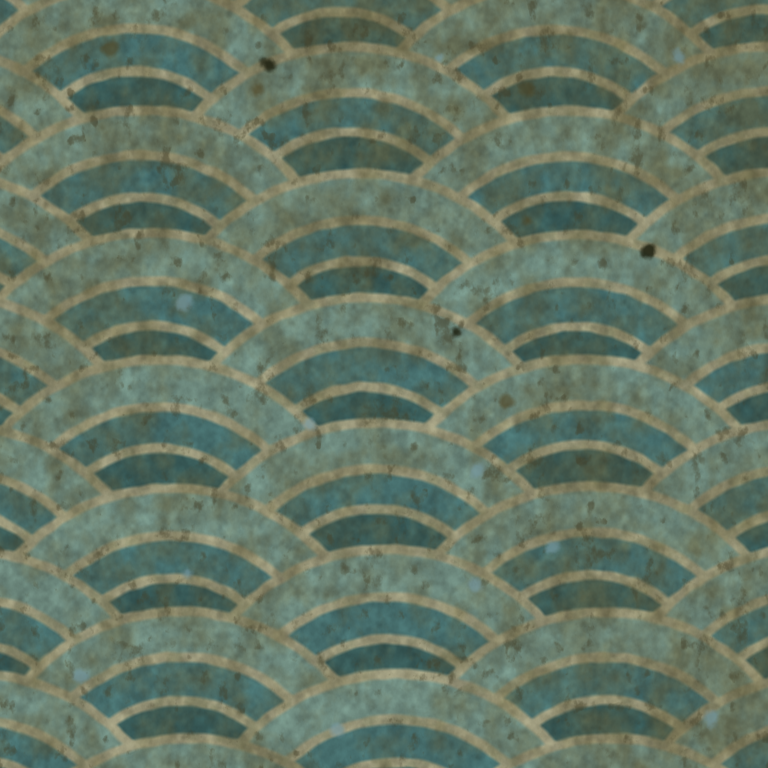
A Shadertoy shader for this pattern:

```glsl
// Overlapping wave scales in muted teal with worn cream outlines, mottled by brown stains.

const float RADIUS = 0.277;     // outer radius of a scale
const float PERIOD = 0.551;     // distance between scales in a row
const float ROW_STEP = 0.0819;  // vertical distance between rows
const float DRIFT = 0.075;      // sideways lean of the columns
const float LINE = 0.0128;      // outline width
const vec2 ANCHOR = vec2(0.479, 0.381);

const vec3 CREAM = vec3(0.605, 0.595, 0.485);
const vec3 PALE = vec3(0.43, 0.54, 0.495);
const vec3 TEAL = vec3(0.275, 0.43, 0.425);
const vec3 DEEP = vec3(0.22, 0.355, 0.345);
const vec3 STAIN = vec3(0.365, 0.345, 0.22);

float hash(vec2 p) {
    return fract(sin(dot(p, vec2(127.1, 311.7))) * 43758.5453);
}

vec2 hash2(vec2 p) {
    return vec2(hash(p), hash(p + 37.3));
}

float noise(vec2 p) {
    vec2 i = floor(p), f = fract(p);
    f = f * f * (3.0 - 2.0 * f);
    return mix(mix(hash(i), hash(i + vec2(1, 0)), f.x),
               mix(hash(i + vec2(0, 1)), hash(i + vec2(1, 1)), f.x), f.y);
}

float fbm(vec2 p) {
    float sum = 0.0, amp = 0.5;
    for (int i = 0; i < 4; i++) {
        sum += amp * noise(p);
        p = mat2(1.6, 1.2, -1.2, 1.6) * p + 7.1;
        amp *= 0.5;
    }
    return sum / 0.94;
}

// 1 below the edge, 0 above it
float below(float d, float edge, float soft) {
    return 1.0 - smoothstep(edge - soft, edge + soft, d);
}

// Concentric bands, each with an outline along its outer rim
vec3 bandColor(float d, vec2 id, vec3 line, float soft) {
    float middle = RADIUS - 0.0605 + 0.004 * (hash(id + 5.0) - 0.5);
    float inner = middle - 0.0545 + 0.008 * (hash(id + 9.0) - 0.5);
    vec3 col = mix(line, PALE, below(d, RADIUS - LINE, soft));
    col = mix(col, line, below(d, middle, soft));
    col = mix(col, TEAL, below(d, middle - LINE, soft));
    col = mix(col, line, below(d, inner, soft));
    return mix(col, DEEP, below(d, inner - LINE, soft));
}

// Paints rows from back to front; q.y points down
vec3 scales(vec2 q, vec3 line, float soft) {
    vec3 col = PALE;
    float nearest = floor((q.y - ANCHOR.y) / ROW_STEP);
    for (int i = -5; i <= 1; i++) {
        float row = nearest + float(i);
        float start = ANCHOR.x + DRIFT * row * ROW_STEP + 0.5 * PERIOD * mod(row, 2.0);
        float column = floor((q.x - start) / PERIOD + 0.5);
        vec2 id = vec2(column, row);
        vec2 jitter = (hash2(id) - 0.5) * vec2(0.006, 0.005);
        vec2 center = vec2(start + column * PERIOD, ANCHOR.y + row * ROW_STEP + RADIUS);
        float d = length(q - center - jitter);
        col = mix(col, bandColor(d, id, line, soft), below(d, RADIUS, soft));
    }
    return col;
}

// Sparse soft ragged spots, at most one per grid cell
float spots(vec2 p, float count, float chance, float size, float seed) {
    vec2 g = p * count, cell = floor(g);
    vec2 center = 0.25 + 0.5 * hash2(cell + seed);
    float ragged = 0.012 * (fbm(p * 65.0 + seed) - 0.5);
    float d = length(fract(g) - center) / count + ragged;
    float radius = size * (0.6 + 0.6 * hash(cell + seed + 3.0));
    return step(hash(cell + seed + 11.0), chance) * below(d, radius, 0.005);
}

void mainImage(out vec4 fragColor, in vec2 fragCoord) {
    vec2 p = fragCoord / iResolution.y;
    vec2 q = vec2(p.x, 1.0 - p.y);
    float soft = max(0.0031, 0.75 / iResolution.y);
    vec2 wobble = vec2(noise(q * 60.0), noise(q * 60.0 + 19.0)) - 0.5;

    // Outlines fade in places
    float fade = 0.5 * smoothstep(0.42, 0.78, fbm(q * 48.0 + 41.0));
    vec3 line = mix(CREAM, vec3(0.46, 0.48, 0.37), fade);
    vec3 col = scales(q + 0.0022 * wobble, line, soft);

    // Broad staining, stronger toward the upper right
    float cloud = fbm(q * 4.0 + 2.0);
    float mottle = fbm(q * vec2(42.0, 35.0));
    float stain = 0.27 + 0.5 * (cloud - 0.5) + 0.95 * (mottle - 0.5) + 0.14 * (q.x - q.y);
    col = mix(col, STAIN, clamp(stain, 0.0, 0.6));

    // Soft blotches, vertical streaks and grain
    float blotch = fbm(q * vec2(80.0, 65.0) + 13.0);
    float streak = noise(q * vec2(80.0, 20.0) + 3.0);
    float grain = noise(q * 150.0);
    col *= 1.0 + 0.34 * (blotch - 0.5) + 0.07 * (streak - 0.5) + 0.11 * (grain - 0.5);
    float speck = smoothstep(0.62, 0.85, fbm(q * vec2(65.0, 50.0) + 29.0));
    col = mix(col, STAIN * 0.7, 0.5 * speck);

    // Rust marks, dark pits and pale chips
    col = mix(col, vec3(0.30, 0.24, 0.10), 0.5 * spots(q, 5.0, 0.3, 0.009, 21.0));
    col = mix(col, vec3(0.11, 0.12, 0.06), 0.85 * spots(q, 4.0, 0.4, 0.0075, 4.0));
    col = mix(col, vec3(0.46, 0.60, 0.64), 0.65 * spots(q, 6.0, 0.22, 0.008, 52.0));

    fragColor = vec4(clamp(col, 0.0, 1.0), 1.0);
}
```
